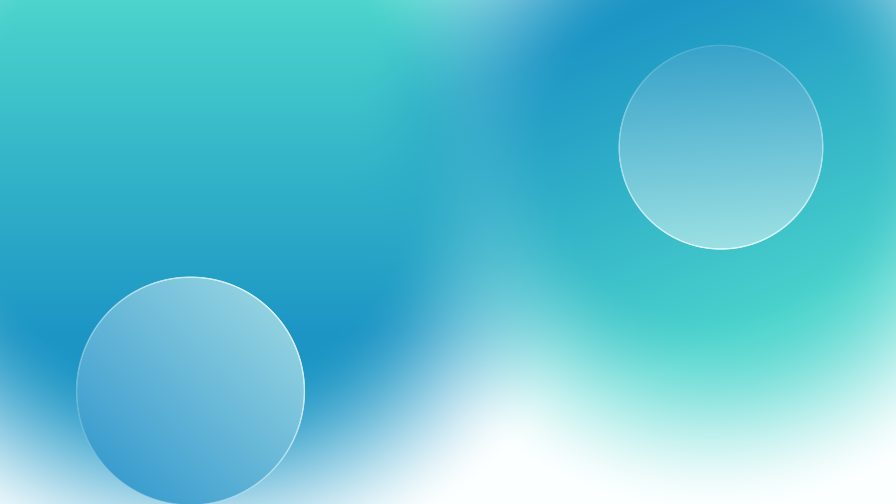
A Shadertoy shader for this background:

```glsl
const vec3 PAPER = vec3(0.99, 1.0, 1.0);
const vec3 TEAL = vec3(0.295, 0.83, 0.80);
const vec3 BLUE = vec3(0.11, 0.585, 0.77);
const vec3 RIM = vec3(0.93, 0.99, 1.0);

// Lengths are in canvas heights
const float BLUR = 0.21;
const float RIM_WIDTH = 0.003;

const vec2 LEFT_BLOB = vec2(0.382, 0.676);
const float LEFT_BLOB_RADIUS = 0.645;
const vec2 RIGHT_BLOB = vec2(1.412, 0.699);
const float RIGHT_BLOB_RADIUS = 0.52;

const vec2 LOW_DISC = vec2(0.378, 0.224);
const float LOW_DISC_RADIUS = 0.226;
const vec3 LOW_DISC_DARK = vec3(0.23, 0.615, 0.81);
const vec3 LOW_DISC_LIGHT = vec3(0.57, 0.82, 0.88);

const vec2 HIGH_DISC = vec2(1.4305, 0.708);
const float HIGH_DISC_RADIUS = 0.202;
const vec3 HIGH_DISC_DARK = vec3(0.22, 0.635, 0.79);
const vec3 HIGH_DISC_LIGHT = vec3(0.61, 0.88, 0.89);

// Position along the segment from start to end, clamped to 0..1
float along(vec2 p, vec2 start, vec2 end) {
    vec2 axis = end - start;
    return clamp(dot(p - start, axis) / dot(axis, axis), 0.0, 1.0);
}

// Coverage of a heavily blurred circle
float softCircle(vec2 p, vec2 center, float radius) {
    return 1.0 - smoothstep(-BLUR, BLUR, length(p - center) - radius);
}

// Frosted disc, lit toward the given direction, with a fading rim
vec3 glassDisc(vec3 base, vec2 p, vec2 center, float radius, vec2 light,
               vec3 dark, vec3 bright, float pixel) {
    float dist = length(p - center) - radius;
    float lit = along(p, center - light * radius, center + light * radius);
    float fill = 1.0 - smoothstep(-pixel, pixel, dist);
    float halfWidth = 0.5 * RIM_WIDTH;
    float rim = 1.0 - smoothstep(halfWidth - 0.5 * pixel, halfWidth + 0.5 * pixel, abs(dist));
    vec3 color = mix(base, mix(dark, bright, lit), fill);
    return mix(color, RIM, rim * mix(0.15, 0.85, lit));
}

void mainImage(out vec4 fragColor, in vec2 fragCoord) {
    vec2 p = fragCoord / iResolution.y;
    float pixel = 1.0 / iResolution.y;

    // Blurred gradient blobs
    vec3 leftColor = mix(TEAL, BLUE, along(p, vec2(0.38, 1.0), vec2(0.38, 0.34)));
    vec3 rightColor = mix(BLUE, TEAL, along(p, vec2(1.23, 0.95), vec2(1.48, 0.33)));
    vec3 color = mix(PAPER, leftColor, softCircle(p, LEFT_BLOB, LEFT_BLOB_RADIUS));
    color = mix(color, rightColor, softCircle(p, RIGHT_BLOB, RIGHT_BLOB_RADIUS));

    // Glass discs
    color = glassDisc(color, p, LOW_DISC, LOW_DISC_RADIUS, normalize(vec2(0.7, 0.75)),
                      LOW_DISC_DARK, LOW_DISC_LIGHT, pixel);
    color = glassDisc(color, p, HIGH_DISC, HIGH_DISC_RADIUS, normalize(vec2(0.08, -1.0)),
                      HIGH_DISC_DARK, HIGH_DISC_LIGHT, pixel);

    fragColor = vec4(color, 1.0);
}
```
